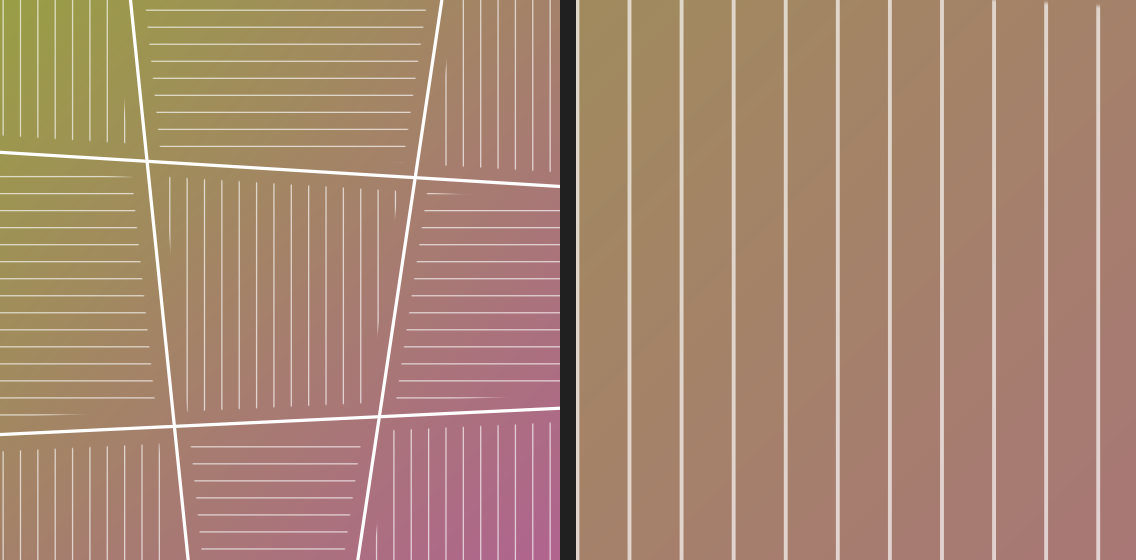
Left: the whole. Right: its middle third, enlarged.
Give the GLSL for this pattern, as a three.js fragment shader.

```glsl
// Nine skewed panels cut by four white seams over a diagonal olive-to-mauve
// gradient. Each panel is hatched with fine pale strokes, upright and level in
// a checkerboard, kept clear of the seams by a signed distance to each one.
varying vec2 vUv;

const vec3 OLIVE = vec3(0.600, 0.620, 0.270);
const vec3 MAUVE = vec3(0.690, 0.390, 0.560);
const vec3 WHITE = vec3(1.0);

const float SEAM_WIDTH = 0.0058;
const float STROKE_WIDTH = 0.0023;
const float STROKE_OPACITY = 0.66;
const vec2 STROKE_PITCH = vec2(0.0310, 0.0304); // upright, level
const float INSET_SOFTNESS = 0.002;

// One value per column (left to right) or per row (bottom to top).
const vec3 COLUMN_PHASE = vec3(0.18, 0.78, 0.69);
const vec3 ROW_PHASE = vec3(0.649, 0.522, 0.295);
const vec3 COLUMN_INSET = vec3(0.0300, 0.0255, 0.0250);

// Signed distance to the line a-b, positive on its right-hand side.
float seamDistance(vec2 p, vec2 a, vec2 b) {
  vec2 along = normalize(b - a);
  return dot(p - a, vec2(along.y, -along.x));
}

// Pixel coverage of a band of the given width, d away from its centre.
float band(float d, float width, float pixel) {
  float halfWidth = 0.5 * width;
  float lo = max(abs(d) - 0.5 * pixel, -halfWidth);
  float hi = min(abs(d) + 0.5 * pixel, halfWidth);
  return clamp((hi - lo) / pixel, 0.0, 1.0);
}

// Picks the entry of v at index 0, 1 or 2.
float pick(vec3 v, float index) {
  return index < 0.5 ? v.x : (index < 1.5 ? v.y : v.z);
}

// Evenly spaced parallel strokes along one axis.
float hatch(float x, float pitch, float phase, float pixel) {
  float d = (fract(x / pitch - phase + 0.5) - 0.5) * pitch;
  return band(d, STROKE_WIDTH, pixel);
}

void main() {
  vec2 pixel = max(fwidth(vUv), vec2(1e-5));
  float blur = max(pixel.x, pixel.y);

  // Seams: distances grow to the right and upward.
  float left = seamDistance(vUv, vec2(0.336, 0.0), vec2(0.233, 1.0));
  float right = seamDistance(vUv, vec2(0.639, 0.0), vec2(0.789, 1.0));
  float lower = seamDistance(vUv, vec2(1.0, 0.271), vec2(0.0, 0.224));
  float upper = seamDistance(vUv, vec2(1.0, 0.667), vec2(0.0, 0.728));
  float nearest = min(min(abs(left), abs(right)), min(abs(lower), abs(upper)));

  // Panel index and its hatching.
  float column = step(0.0, left) + step(0.0, right);
  float row = step(0.0, lower) + step(0.0, upper);
  float upright = hatch(vUv.x, STROKE_PITCH.x, pick(COLUMN_PHASE, column), pixel.x);
  float level = hatch(vUv.y, STROKE_PITCH.y, pick(ROW_PHASE, row), pixel.y);
  float strokes = mod(column + row, 2.0) < 0.5 ? upright : level;

  // Clear margin beside the seams.
  float inset = pick(COLUMN_INSET, column);
  strokes *= smoothstep(inset - INSET_SOFTNESS, inset + INSET_SOFTNESS, nearest);

  // Gradient, then strokes, then seams.
  vec3 color = mix(OLIVE, MAUVE, 0.5 * (vUv.x + 1.0 - vUv.y));
  color = mix(color, WHITE, STROKE_OPACITY * strokes);
  color = mix(color, WHITE, band(nearest, SEAM_WIDTH, blur));
  gl_FragColor = vec4(color, 1.0);
}
```
